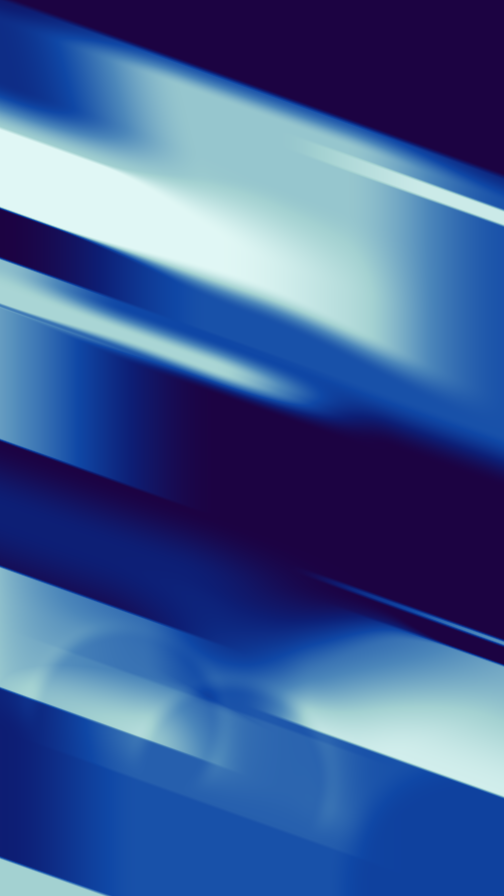
Write a Shadertoy shader that draws this background.

```glsl
const float SLANT = 0.2;     // drop of every band across the full width
const float CRISP = 0.0025;  // half width of a sharp edge
const float BLUE = 0.43;     // tone of the plain blue areas
const vec3 PALETTE[6] = vec3[6](
    vec3(0.11, 0.01, 0.26), vec3(0.05, 0.12, 0.46), vec3(0.06, 0.28, 0.65),
    vec3(0.30, 0.53, 0.73), vec3(0.64, 0.82, 0.82), vec3(0.88, 0.97, 0.96));
// Soft discs: centre x, centre y from the top, radius in canvas heights
const vec3 FOLDS[3] = vec3[3](
    vec3(0.46, 0.872, 0.108), vec3(0.25, 0.807, 0.105), vec3(0.93, 0.99, 0.135));

// Rises from 0 to 1 around an edge
float rise(float edge, float soft, float v) {
    return smoothstep(edge - soft, edge + soft, v);
}

// 1 between two edges
float band(float top, float bottom, float soft, float v) {
    return rise(top, soft, v) * (1.0 - rise(bottom, soft, v));
}

float fadeOut(float from, float to, float v) {
    return 1.0 - smoothstep(from, to, v);
}

vec3 toneColor(float tone) {
    float t = clamp(tone, 0.0, 1.0) * 5.0;
    vec3 color = PALETTE[0];
    for (int i = 1; i < 6; i++)
        color = mix(color, PALETTE[i], clamp(t - float(i - 1), 0.0, 1.0));
    return color;
}

// Wide bright sheet and the blue shade under it
float upperSheet(float x, float s) {
    float shade = BLUE * smoothstep(0.0, 0.42, x) * fadeOut(0.285, 0.345, s);
    float sheet = mix(0.27, 0.77, smoothstep(0.0, 0.38, x + 0.5 * (0.05 - s)));
    sheet = mix(sheet, 0.8, smoothstep(0.09, 0.145, s) * fadeOut(0.3, 0.6, x));
    sheet = mix(sheet, BLUE, smoothstep(0.68, 1.02, x));
    sheet *= mix(0.55, 1.0, smoothstep(-0.004, 0.025, s));

    // White core, sharp on the left and melting to the right
    float coreSoft = mix(CRISP, 0.045, smoothstep(0.2, 0.55, x));
    sheet = mix(sheet, 1.0, rise(0.143, coreSoft, s) * fadeOut(0.42, 0.88, x));

    // Thin highlight on the right
    float glint = band(0.035, 0.052, CRISP, s) * smoothstep(0.55, 0.85, x);
    sheet = mix(sheet, 0.93, glint);

    float bottom = mix(0.232, 0.262, smoothstep(0.5, 1.0, x));
    float bottomSoft = mix(CRISP, 0.02, smoothstep(0.1, 0.5, x));
    return mix(sheet, shade, rise(bottom, bottomSoft, s)) * rise(-0.003, 0.004, s);
}

// Narrow streak, dark hollow and navy haze
float middle(float tone, float x, float s) {
    float hollow = 0.72 * fadeOut(-0.1, 0.45, x);
    tone = mix(tone, hollow, band(0.341, 0.491, CRISP, s) * fadeOut(0.3, 0.6, x));

    float streakTop = mix(0.75, 0.4, smoothstep(0.0, 0.25, x));
    float streak = mix(streakTop, 0.82, smoothstep(0.295, 0.322, s));
    float tail = mix(0.004, 0.014, smoothstep(0.0, 0.3, x));
    float streakMask = rise(0.288, CRISP, s) * (1.0 - rise(0.341, tail, s));
    tone = mix(tone, streak, streakMask * fadeOut(0.42, 0.78, x));

    float haze = smoothstep(0.49, 0.565, s) * fadeOut(0.58, 0.67, s);
    tone += 0.2 * haze * fadeOut(0.35, 0.75, x);

    // Hairline on the right
    float hairline = band(0.515, 0.521, CRISP, s) * smoothstep(0.57, 0.75, x);
    return mix(tone, mix(0.3, 0.62, smoothstep(0.7, 1.0, x)), hairline);
}

// Overlapping translucent sheets at the foot
float lowerSheets(float tone, float x, float s, float y, float aspect) {
    float veilSoft = mix(0.055, CRISP, smoothstep(0.55, 0.9, x));
    float veilTop = mix(0.61, 0.543, smoothstep(0.45, 0.8, x));
    float veil = rise(veilTop, veilSoft, s) * smoothstep(0.2, 0.55, x);
    tone = mix(tone, BLUE, max(veil, rise(0.69, 0.02, s)));

    float rightMask = band(0.543, 0.69, CRISP, s);
    float rightGlow = smoothstep(0.52, 1.0, x + 2.2 * (s - 0.59));
    tone = mix(tone, mix(0.72, 0.95, smoothstep(0.55, 0.69, s)),
               rightMask * rightGlow * smoothstep(0.48, 0.62, x));

    float leftMask = band(0.632, 0.768, CRISP, s) * fadeOut(0.28, 0.5, x);
    float leftGlow = max(exp(-6.0 * x), smoothstep(0.67, 0.768, s));
    tone = mix(tone, 0.46 + 0.28 * leftGlow, leftMask);

    // Floor, darker at the left, with one faint facet
    float floorMask = rise(0.768, CRISP, s);
    tone = mix(tone, mix(0.19, BLUE, smoothstep(0.0, 0.28, x)),
               floorMask * fadeOut(0.35, 0.5, x));
    tone += 0.045 * band(0.7, 0.815, CRISP, s) * smoothstep(0.0, 0.25, x) * fadeOut(0.6, 0.8, x);

    // Curved folds, lit just outside each rim
    for (int i = 0; i < 3; i++) {
        vec3 fold = FOLDS[i];
        float d = length(vec2((x - fold.x) * aspect, y - fold.y)) - fold.z;
        float rim = rise(0.0, 0.012, d) * exp(-max(d, 0.0) * 25.0);
        tone += 0.09 * rim * band(0.65, 0.79, 0.025, s) * fadeOut(0.6, 0.75, x);
        if (i == 2) tone -= 0.06 * (1.0 - rise(0.0, 0.025, d)) * rise(0.69, CRISP, s);
    }
    return mix(tone, 0.8, rise(0.957, CRISP, s));
}

void mainImage(out vec4 fragColor, in vec2 fragCoord) {
    vec2 uv = fragCoord / iResolution.xy;
    float y = 1.0 - uv.y;
    float s = y - SLANT * uv.x;  // depth measured across the bands
    float tone = upperSheet(uv.x, s);
    tone = middle(tone, uv.x, s);
    tone = lowerSheets(tone, uv.x, s, y, iResolution.x / iResolution.y);
    fragColor = vec4(toneColor(tone), 1.0);
}
```
